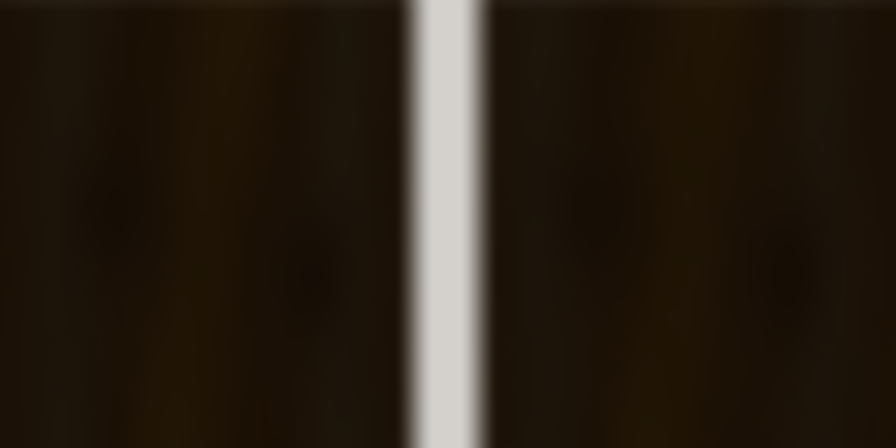
This background is drawn by a Shadertoy shader. Its source:

```glsl
#define BAR_CENTER 0.4985
#define BAR_CORE 0.014
#define BAR_EDGE 0.059
#define GRAIN_PERIOD 0.534
#define GRAIN_AMOUNT 0.004
#define TOP_GLOW 0.035

const vec3 BROWN = vec3(0.106, 0.062, 0.018);
const vec3 ASH   = vec3(0.112, 0.084, 0.043);
const vec3 OLIVE = vec3(0.128, 0.086, 0.018);
const vec3 SHADE = vec3(0.080, 0.048, 0.020);
const vec3 STEEL = vec3(0.830, 0.820, 0.805);

// Signed horizontal distance to the nearest repeat of a center
float repeatOffset(float x, float center) {
    return mod(x - center + 0.5 * GRAIN_PERIOD, GRAIN_PERIOD) - 0.5 * GRAIN_PERIOD;
}

float softSpot(vec2 offset, vec2 radius) {
    vec2 q = offset / radius;
    return exp(-dot(q, q));
}

// Layered sines stretched along the vertical
float grain(vec2 uv) {
    float sum = 0.0;
    float weight = 0.5;
    float frequency = 38.0;
    for (int i = 0; i < 4; i++) {
        sum += weight * sin(frequency * uv.x + 2.0 * sin(frequency * 0.12 * uv.y + float(i)));
        frequency *= 1.83;
        weight *= 0.55;
    }
    return sum;
}

vec3 darkPanel(vec2 uv) {
    vec3 color = BROWN;

    // Slanted olive streak, faintest at mid height
    float streak = softSpot(vec2(repeatOffset(uv.x, mix(0.195, 0.265, uv.y)), 0.0), vec2(0.05, 1.0));
    color = mix(color, OLIVE, streak * mix(0.6, 1.0, abs(2.0 * uv.y - 1.0)));

    // Ashen bands and the dark knots beside them
    for (int i = 0; i < 2; i++) {
        float k = float(i);
        float band = softSpot(vec2(repeatOffset(uv.x, 0.07 + 0.315 * k), 0.0), vec2(0.04, 1.0));
        vec2 knot = vec2(repeatOffset(uv.x, 0.132 + 0.21 * k), uv.y - 0.53 + 0.14 * k);
        color = mix(color, ASH, 0.85 * band);
        color = mix(color, SHADE, 0.8 * softSpot(knot, vec2(0.045, 0.16)));
    }

    // Fine grain and a thin light along the top
    color += GRAIN_AMOUNT * grain(uv);
    return color + TOP_GLOW * smoothstep(0.97, 1.0, uv.y);
}

void mainImage(out vec4 fragColor, in vec2 fragCoord) {
    vec2 uv = fragCoord / iResolution.xy;

    // Soft vertical bar over the panel
    float bar = 1.0 - smoothstep(BAR_CORE, BAR_EDGE, abs(uv.x - BAR_CENTER));
    fragColor = vec4(mix(darkPanel(uv), STEEL, bar), 1.0);
}
```
